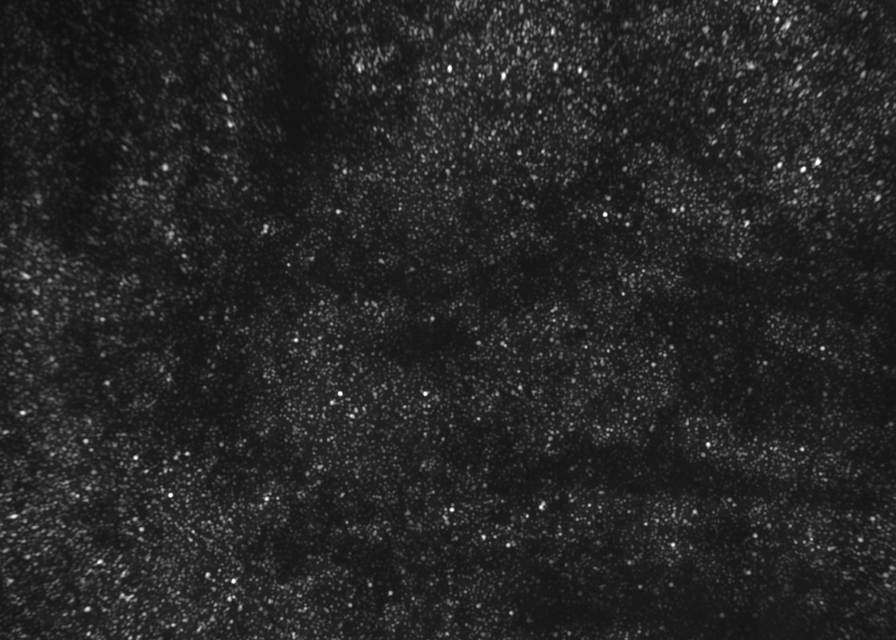
This texture is drawn by a WebGL 1 fragment shader. Its source:

```glsl
precision highp float;
// Dark dusty surface under grazing light: three sizes of bright cellular specks
// on near-black, smeared outward from a focus point. Soft cellular blobs thin the
// dust into patches, horizontal wiped bands and vertical streaks.
uniform vec2 u_resolution;

#define FINE_CELLS 200.0
#define MID_CELLS 128.0
#define GLINT_CELLS 62.0
#define FINE_GAIN 0.21
#define MID_GAIN 0.42
#define GLINT_GAIN 0.85
#define BASE_GREY 0.082
#define DUST_HAZE 0.034
#define SMEAR 0.9
#define FOCUS vec2(0.55, 0.33)

vec2 hash2(vec2 cell) {
  vec3 h = fract(cell.xyx * vec3(0.1031, 0.1030, 0.0973));
  h += dot(h, h.yzx + 33.33);
  return fract((h.xx + h.yz) * h.zy);
}

// Sum of round-topped spots, one per cell, with random brightness^rarity.
// The reach of a spot never exceeds one cell, so 3x3 neighbours suffice.
float specks(vec2 q, float radius, float rarity, vec2 axis, float stretch) {
  vec2 cell = floor(q);
  float reach = min(radius * stretch, 1.0);
  float sum = 0.0;
  for (int j = -1; j <= 1; j++) {
    for (int i = -1; i <= 1; i++) {
      vec2 id = cell + vec2(float(i), float(j));
      vec2 d = q - id - hash2(id);
      float along = dot(d, axis) / reach;
      float across = dot(d, vec2(-axis.y, axis.x)) / radius;
      float spot = max(0.0, 1.0 - along * along - across * across);
      sum += spot * spot * pow(hash2(id + 71.7).x, rarity);
    }
  }
  return sum;
}

// Soft cloud of overlapping blobs, averaging about one half
float cloud(vec2 q) {
  return specks(q, 1.0, 1.0, vec2(1.0, 0.0), 1.0);
}

float bump(vec2 uv, vec2 center, vec2 size) {
  vec2 d = (uv - center) / size;
  return exp(-dot(d, d));
}

void main() {
  vec2 uv = gl_FragCoord.xy / u_resolution;
  vec2 p = gl_FragCoord.xy / u_resolution.y;

  // Smear direction and strength, growing away from the focus
  vec2 away = uv - FOCUS + 0.00001;
  float dist = length(away);
  vec2 axis = away / dist;
  float stretch = 1.0 + SMEAR * smoothstep(0.3, 0.75, dist);
  float blur = smoothstep(0.35, 0.0, uv.x) * smoothstep(0.0, 0.8, uv.y);

  // Patchy dust cover, from broad areas down to small clumps
  vec2 warped = p + 0.03 * sin(p.yx * vec2(9.0, 7.0) + vec2(1.0, 4.0));
  float patches = 0.25 * cloud(warped * 5.0 + 3.0)
                + 0.25 * cloud(warped * 13.0 + 40.0)
                + 0.25 * cloud(p * 30.0 + 90.0)
                + 0.25 * cloud(p * 64.0 + 120.0);
  float dust = mix(0.3, 1.4, smoothstep(0.25, 0.8, patches));

  // Wiped horizontal bands at lower right, vertical streaks at upper left
  float bands = cloud(warped * vec2(3.5, 21.0) + 17.0);
  float columns = cloud(p * vec2(17.0, 2.0) + 55.0);
  float bandMask = smoothstep(0.3, 0.6, uv.x) * smoothstep(0.8, 0.5, uv.y);
  float columnMask = smoothstep(0.5, 0.2, uv.x) * smoothstep(0.15, 0.7, uv.y);
  dust *= mix(1.0, smoothstep(0.1, 0.55, bands), 0.65 * bandMask);
  dust *= mix(1.0, smoothstep(0.1, 0.6, columns), 0.4 * columnMask);

  // Bare spots and dim edges
  float bare = bump(uv, vec2(0.33, 0.86), vec2(0.04, 0.22))
             + bump(uv, vec2(0.46, 0.46), vec2(0.07, 0.04))
             + 0.8 * bump(uv, vec2(0.0, 1.0), vec2(0.13, 0.35))
             + 0.6 * bump(uv, vec2(1.0, 0.4), vec2(0.05, 0.35));
  dust *= 1.0 - 0.85 * min(bare, 1.0);

  // Specks, softened where the surface leaves focus
  float fine = specks(p * FINE_CELLS, 0.75 + 0.2 * blur, 3.0, axis, stretch);
  float mid = specks(p * MID_CELLS + 13.0, 0.55 + 0.2 * blur, 9.0, axis, stretch);
  float glint = specks(p * GLINT_CELLS + 29.0, 0.35, 18.0, axis, stretch);
  float light = FINE_GAIN * fine + MID_GAIN * mid + GLINT_GAIN * glint;
  light *= 1.0 - 0.4 * blur;

  float corner = bump(uv, vec2(0.0, 1.0), vec2(0.2, 0.5));
  float grey = BASE_GREY - 0.025 * corner + 0.012 * (columns - 0.4);
  grey += dust * (DUST_HAZE + light);
  gl_FragColor = vec4(vec3(clamp(grey, 0.0, 1.0)), 1.0);
}
```
